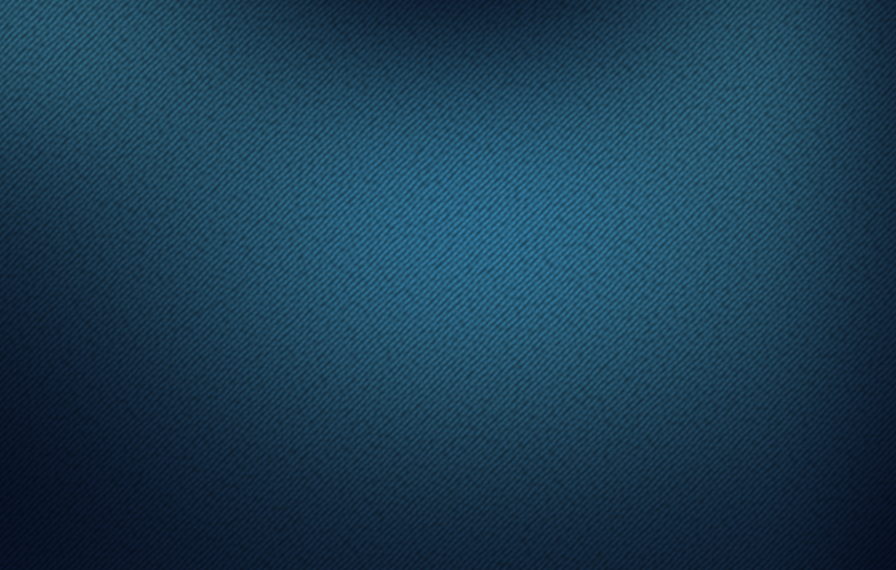
Write a WebGL 2 fragment shader that draws this background.

```glsl
#version 300 es
precision highp float;
// Dark teal twill cloth under soft, uneven studio light.
// Elliptical glows and shadows sum to one light level that drives a colour
// ramp; layered sines and cellular noise add diagonal ridges and yarn grain.

uniform vec2 u_resolution;
out vec4 fragColor;

vec2 hash2(vec2 cell) {
    vec3 q = fract(cell.xyx * vec3(0.1031, 0.1030, 0.0973));
    q += dot(q, q.yzx + 33.33);
    return fract((q.xx + q.yz) * q.zy);
}

// Soft elliptical spot, 1 at its centre.
float spot(vec2 p, vec2 centre, vec2 radius) {
    vec2 d = (p - centre) / radius;
    return exp(-dot(d, d));
}

// Distance to the nearest scattered fibre knot.
float cellular(vec2 p) {
    vec2 cell = floor(p);
    float nearest = 2.0;
    for (int y = -1; y <= 1; y++) {
        for (int x = -1; x <= 1; x++) {
            vec2 neighbour = cell + vec2(x, y);
            nearest = min(nearest, distance(p, neighbour + hash2(neighbour)));
        }
    }
    return nearest;
}

// Light level over the cloth: broad centre glow, lit upper corners, dark rims.
float lightLevel(vec2 p) {
    float light = 1.06 * spot(p, vec2(0.86, 0.60), vec2(0.75, 0.48)) - 0.07;
    light += 0.72 * spot(p, vec2(0.05, 1.00), vec2(0.45, 0.28));
    light += 0.45 * spot(p, vec2(1.34, 1.00), vec2(0.26, 0.30));
    light -= 0.42 * spot(p, vec2(0.76, 1.04), vec2(0.45, 0.22));
    light -= 0.15 * spot(p, vec2(0.00, 0.25), vec2(0.50, 0.35));
    light -= 0.16 * smoothstep(1.32, 1.60, p.x);
    return clamp(light, -0.2, 1.1);
}

// Relief of the weave around zero: 45 degree ridges and fine yarn grain.
float weave(vec2 p) {
    vec2 thread = vec2(p.x + p.y, p.y - p.x) * 0.7071 * 115.0;
    float wobble = 0.5 * sin(thread.x * 0.6 + 2.0 * sin(thread.y * 0.37));
    float ridge = sin(thread.y * 6.2832 + wobble);
    float grain = 0.47 - cellular(thread * vec2(0.9, 1.1));
    float fade = 1.0 - smoothstep(0.4, 0.65, 115.0 / u_resolution.y);
    return (0.18 * ridge + 0.28 * grain) * fade;
}

void main() {
    vec2 p = gl_FragCoord.xy / u_resolution.y;

    // Navy shadow to teal light, with a bluer sheen at the heart of the glow.
    vec3 colour = mix(vec3(0.042, 0.094, 0.168), vec3(0.172, 0.378, 0.465), lightLevel(p));
    colour += vec3(-0.014, 0.012, 0.045) * spot(p, vec2(0.84, 0.60), vec2(0.35, 0.22));

    colour *= 1.0 + weave(p);
    fragColor = vec4(clamp(colour, 0.0, 1.0), 1.0);
}
```
